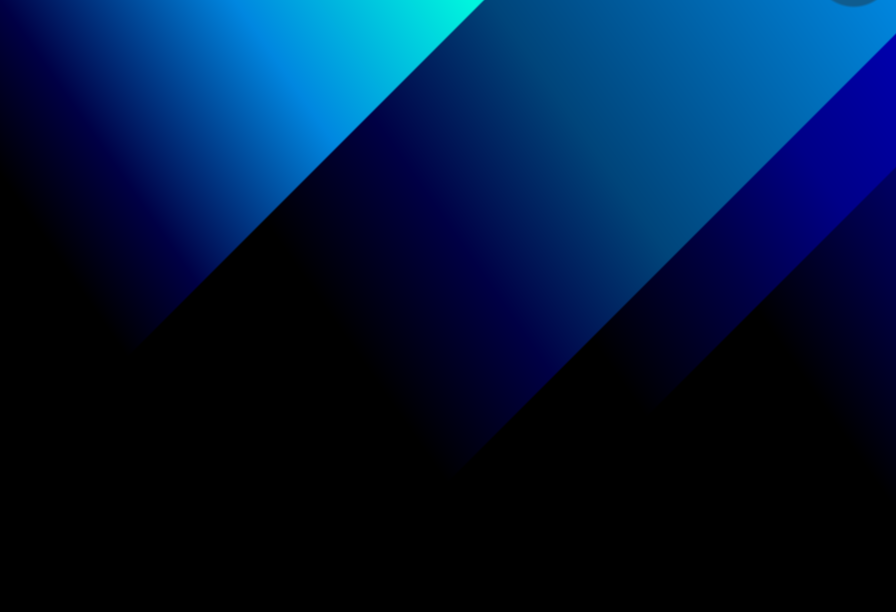
Give the GLSL for this background, as a Shadertoy shader.

```glsl
// Diagonal blue bands that rise out of black toward the upper right.
// Parallel 45 degree edges split the canvas; each band carries its own
// piecewise linear ramp along a shared, slightly flatter axis.

#define EDGE_1 0.791
#define EDGE_2 1.519
#define EDGE_3 1.737
#define RAMP_AXIS vec2(0.82, 0.57)
#define EDGE_BLUR 0.003
#define DISC_CENTER vec2(1.395, 1.054)
#define DISC_RADIUS 0.065

const vec3 NAVY   = vec3(0.00, 0.00, 0.27);
const vec3 STEEL  = vec3(0.00, 0.27, 0.48);
const vec3 AZURE  = vec3(0.00, 0.53, 0.88);
const vec3 CYAN   = vec3(0.00, 0.96, 0.87);
const vec3 INDIGO = vec3(0.00, 0.00, 0.53);
const vec3 ROYAL  = vec3(0.00, 0.00, 0.69);
const vec3 SLATE  = vec3(0.06, 0.36, 0.56);

// Position of t between a and b, limited to 0..1
float between(float a, float b, float t) {
    return clamp((t - a) / (b - a), 0.0, 1.0);
}

// Black at stops.x, then one colour at each following stop
vec3 ramp(float t, vec4 stops, vec3 low, vec3 mid, vec3 high) {
    vec3 color = low * between(stops.x, stops.y, t);
    color = mix(color, mid, between(stops.y, stops.z, t));
    return mix(color, high, between(stops.z, stops.w, t));
}

// Antialiased step, never narrower than about one pixel
float softStep(float edge, float v) {
    float w = max(EDGE_BLUR, 1.0 / iResolution.y);
    return smoothstep(edge - w, edge + w, v);
}

void mainImage(out vec4 fragColor, in vec2 fragCoord) {
    // Height is one unit; both axes are measured from the top left corner
    vec2 p = fragCoord / iResolution.y;
    vec2 fromTop = p - vec2(0.0, 1.0);
    float across = fromTop.x - fromTop.y;
    float along = dot(fromTop, RAMP_AXIS);

    // Ramps, from the upper left band to the lower right one
    vec3 band1 = ramp(along, vec4(-0.162, 0.0, 0.315, 0.63), NAVY, AZURE, CYAN);
    vec3 band2 = ramp(along, vec4(0.149, 0.391, 0.658, 1.21), NAVY, STEEL, AZURE);
    vec3 band3 = ramp(along, vec4(0.477, 0.73, 0.935, 1.18), NAVY, INDIGO, ROYAL);
    vec3 band4 = ramp(along, vec4(0.725, 0.93, 1.15, 1.40), NAVY, INDIGO, ROYAL);

    // Layer the bands across their edges
    vec3 color = mix(band1, band2, softStep(EDGE_1, across));
    color = mix(color, band3, softStep(EDGE_2, across));
    color = mix(color, band4, softStep(EDGE_3, across));

    // Muted disc cut by the top border
    float disc = 1.0 - softStep(DISC_RADIUS, length(p - DISC_CENTER));
    color = mix(color, SLATE, disc);

    fragColor = vec4(color, 1.0);
}
```
